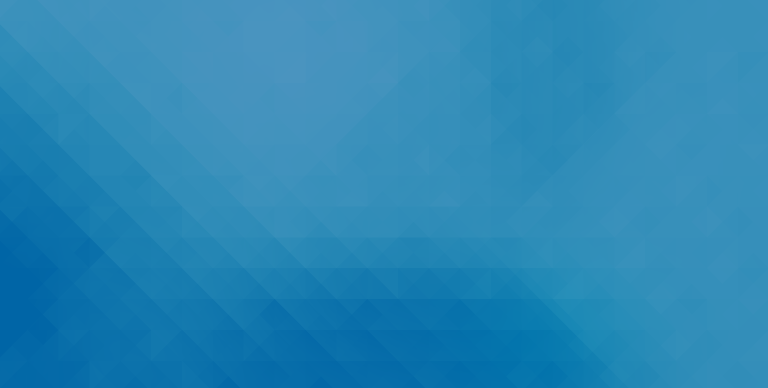
Give the GLSL for this background, as a Shadertoy shader.

```glsl
#define CELL 0.0796
#define GRID_ORIGIN vec2(0.071, 0.070)
#define FACET_MIX 0.5
#define FACET_JITTER 0.06
#define BAND_STRENGTH 0.09
#define ROW_STRENGTH 0.065
#define FOLD_STRENGTH 0.06
#define DEEP_BLUE vec3(0.0, 0.395, 0.65)
#define PALE_BLUE vec3(0.31, 0.58, 0.755)
#define TEAL_TINT vec3(-0.02, 0.03, 0.015)

// Soft elliptical bump, 1 at its centre
float bump(vec2 p, vec2 centre, vec2 radius) {
    vec2 q = (p - centre) / radius;
    return exp(-dot(q, q));
}

// Elliptical bump with a flatter top and steeper sides
float plateau(vec2 p, vec2 centre, vec2 radius) {
    vec2 q = (p - centre) / radius;
    float d = dot(q, q);
    return exp(-d * d);
}

// Centre of the triangle holding p; each cell is cut by both diagonals
vec2 facetCentre(vec2 p) {
    vec2 g = (p - GRID_ORIGIN) / CELL;
    vec2 q = fract(g) - 0.5;
    vec2 side = abs(q.x) > abs(q.y) ? vec2(sign(q.x), 0.0) : vec2(0.0, sign(q.y));
    return (floor(g) + 0.5 + side / 3.0) * CELL + GRID_ORIGIN;
}

// Layered sines; squaring leaves most facets faint and a few clear
float facetShade(vec2 c) {
    vec2 g = c / CELL;
    float wave = (sin(g.x * 2.3 + g.y * 1.1) + sin(g.y * 3.7 - g.x * 1.9)
                + sin(g.x * 4.1 + 1.3 * sin(g.y * 2.7))) / 3.0;
    return wave * abs(wave);
}

// Broad light and dark areas, 0 is deep and 1 is pale
float softTone(vec2 p) {
    float tone = 0.65 * smoothstep(0.15, 1.32, p.x + p.y);
    tone *= 1.0 - 0.85 * plateau(p, vec2(1.03, 0.0), vec2(0.62, 0.36));
    tone += 0.27 * bump(p, vec2(0.72, 0.9), vec2(0.42, 0.42));
    tone += 0.19 * bump(p, vec2(0.0, 1.0), vec2(0.3, 0.22));
    tone += 0.09 * bump(p, vec2(0.3, 0.03), vec2(0.28, 0.2));
    tone -= 0.14 * plateau(p, vec2(1.41, 0.85), vec2(0.2, 0.45));
    return tone + 0.06 * smoothstep(1.55, 1.85, p.x) * smoothstep(0.0, 0.7, p.y);
}

// Long creases running along the grid lines and diagonals
float creases(vec2 p) {
    vec2 g = (p - GRID_ORIGIN) / CELL;
    float fall = p.x + p.y;
    float rise = p.x - p.y;
    float bands = (0.5 - fract((g.x + g.y) * 0.5))
                * smoothstep(0.3, 0.65, fall) * (1.0 - smoothstep(0.95, 1.5, fall))
                * smoothstep(0.0, 0.4, p.y + 0.15);
    float rows = (0.5 - fract(g.y)) * bump(p, vec2(1.05, 0.28), vec2(0.6, 0.25));
    float columns = (fract(g.x) - 0.5) * bump(p, vec2(1.3, 0.8), vec2(0.3, 0.35));
    float glowFold = step(3.0 * CELL, rise) * bump(p, vec2(0.95, 0.68), vec2(0.25));
    float rightFold = step(11.0 * CELL, rise) * bump(p, vec2(1.5, 0.58), vec2(0.25));
    float basinFold = (step(1.62, fall) - 0.6) * bump(p, vec2(1.45, 0.15), vec2(0.25));
    float leftFold = step(rise, -CELL) * bump(p, vec2(0.1, 0.3), vec2(0.22));
    return BAND_STRENGTH * bands + ROW_STRENGTH * (rows + 0.6 * columns)
         + FOLD_STRENGTH * (rightFold + 1.7 * basinFold - glowFold - leftFold);
}

vec3 facetColour(vec2 p) {
    vec2 c = facetCentre(p);
    vec2 q = mix(p, c, FACET_MIX);
    float tone = softTone(q) + creases(p) + FACET_JITTER * facetShade(c);
    tone = clamp(tone, 0.0, 1.0);
    // Green rises fastest, then blue, then red
    vec3 blend = tone * (1.0 + vec3(0.0, 1.0, 0.3) * (1.0 - tone));
    return mix(DEEP_BLUE, PALE_BLUE, blend)
         + TEAL_TINT * bump(q, vec2(1.4, 0.12), vec2(0.25, 0.2));
}

void mainImage(out vec4 fragColor, in vec2 fragCoord) {
    // Four samples per pixel smooth the facet edges
    vec3 colour = vec3(0.0);
    for (int i = 0; i < 4; i++) {
        vec2 offset = vec2(i % 2, i / 2) * 0.5 - 0.25;
        colour += facetColour((fragCoord + offset) / iResolution.y);
    }
    fragColor = vec4(colour / 4.0, 1.0);
}
```
